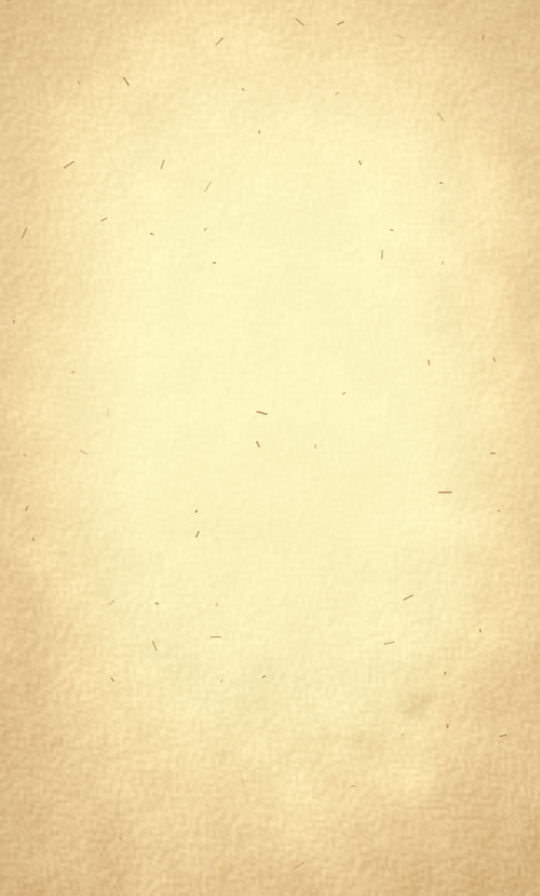
Give the GLSL for this texture, as a Shadertoy shader.

```glsl
#define CREAM vec3(0.988, 0.958, 0.755)
#define TAN vec3(0.968, 0.882, 0.670)
#define RIM vec3(0.915, 0.805, 0.602)
#define CORNER vec3(0.865, 0.745, 0.540)
#define FLECK_INK vec3(0.64, 0.49, 0.32)
#define GRAIN_SCALE 270.0
#define GRAIN_DEPTH 0.055
#define MOTTLE_DEPTH 0.09
#define FLECK_CELL 0.052
#define FLECK_DENSITY 0.27

// Integer hash, result in 0..1
float hash(ivec2 cell, int seed) {
    uvec2 c = uvec2(cell);
    uint h = c.x * 1597334673u ^ c.y * 3812015801u ^ uint(seed) * 2654435769u;
    h = (h ^ (h >> 16)) * 2246822519u;
    h = (h ^ (h >> 13)) * 3266489917u;
    return float((h ^ (h >> 16)) >> 8) / 16777216.0;
}

float valueNoise(vec2 p) {
    ivec2 cell = ivec2(floor(p));
    vec2 f = fract(p);
    f = f * f * (3.0 - 2.0 * f);
    float low = mix(hash(cell, 0), hash(cell + ivec2(1, 0), 0), f.x);
    float high = mix(hash(cell + ivec2(0, 1), 0), hash(cell + ivec2(1, 1), 0), f.x);
    return mix(low, high, f.y);
}

float fbm(vec2 p) {
    float sum = 0.0, weight = 0.5;
    for (int i = 0; i < 5; i++) {
        sum += weight * valueNoise(p);
        p = mat2(0.8, -0.6, 0.6, 0.8) * p * 2.03 + 17.3;
        weight *= 0.5;
    }
    return sum;
}

float segmentDistance(vec2 p, vec2 halfSpan) {
    float t = clamp(dot(p, halfSpan) / dot(halfSpan, halfSpan), -1.0, 1.0);
    return length(p - halfSpan * t);
}

// Opacity of the short fibres, at most one per grid cell
float fibres(vec2 p, float pixel) {
    ivec2 cell = ivec2(floor(p / FLECK_CELL));
    if (hash(cell, 1) > FLECK_DENSITY) return 0.0;
    vec2 jitter = 0.2 + 0.6 * vec2(hash(cell, 2), hash(cell, 3));
    vec2 offset = p - (vec2(cell) + jitter) * FLECK_CELL;
    float angle = 6.2832 * hash(cell, 4);
    float size = hash(cell, 5);
    float halfLength = mix(0.0008, 0.0065, size * size);
    float d = segmentDistance(offset, halfLength * vec2(cos(angle), sin(angle)));
    float strength = mix(0.15, 0.7, hash(cell, 6));
    return strength * (1.0 - smoothstep(-0.5 * pixel, pixel, d - 0.0008));
}

// Soft blot broken up by noise
float stain(vec2 uv, vec2 centre, vec2 radius, float cloud) {
    vec2 q = (uv - centre) / radius;
    return exp(-dot(q, q)) * smoothstep(0.3, 0.65, cloud);
}

void mainImage(out vec4 fragColor, in vec2 fragCoord) {
    vec2 uv = fragCoord / iResolution.xy;
    vec2 p = fragCoord / iResolution.y;
    float cloud = fbm(p * 9.0 + 4.0);

    // Rounded vignette with a wavering border
    vec2 q = abs(uv - vec2(0.51, 0.53)) * 2.0;
    float r = pow(pow(q.x, 2.6) + pow(q.y, 2.6), 1.0 / 2.6);
    r += (cloud - 0.48) * 0.16;
    vec3 colour = mix(CREAM, TAN, smoothstep(0.48, 0.94, r));
    colour = mix(colour, RIM, smoothstep(0.82, 1.08, r));
    colour = mix(colour, CORNER, smoothstep(1.02, 1.32, r));

    // Duller lower half and broad mottling
    colour -= vec3(0.016, 0.028, 0.032) * smoothstep(0.6, 0.2, uv.y);
    float wear = smoothstep(0.35, 1.1, r) + 0.35 * smoothstep(0.55, 0.2, uv.y);
    float mottle = fbm(p * 24.0 + 31.0) - 0.48;
    colour += mottle * MOTTLE_DEPTH * (0.3 + 0.7 * wear) * vec3(0.6, 0.9, 1.0);

    // Faint stains near the lower right
    float blot = stain(uv, vec2(0.79, 0.215), vec2(0.07, 0.026), cloud + mottle);
    blot += 0.7 * stain(uv, vec2(0.67, 0.19), vec2(0.06, 0.022), cloud - mottle);
    blot += 0.5 * stain(uv, vec2(0.86, 0.03), vec2(0.09, 0.05), cloud);
    colour -= blot * vec3(0.07, 0.09, 0.1);

    // Paper tooth lit from the upper left
    vec2 g = p * GRAIN_SCALE;
    float relief = valueNoise(g + vec2(0.6, -0.6)) - valueNoise(g - vec2(0.6, -0.6));
    relief += 0.5 * (valueNoise(g * 0.47 + 9.0) - 0.5);
    colour += relief * GRAIN_DEPTH * (0.25 + 0.5 * wear) * vec3(0.8, 0.95, 1.1);

    colour = mix(colour, FLECK_INK, fibres(p, 1.0 / iResolution.y));
    fragColor = vec4(clamp(colour, 0.0, 1.0), 1.0);
}
```
